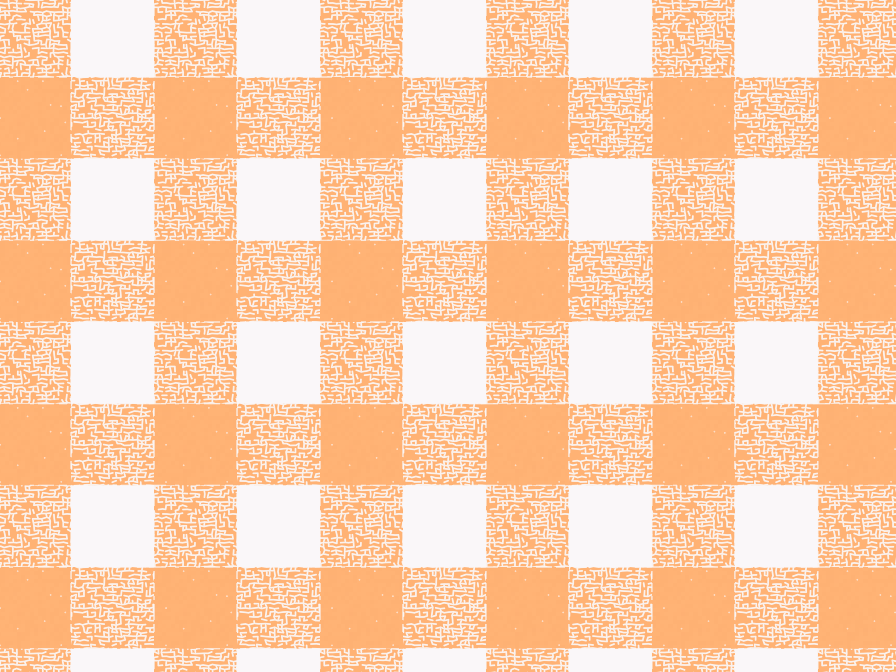
This pattern is drawn by a Shadertoy shader. Its source:

```glsl
// Orange and white gingham cloth with stippled half-tone checks and flecked solid checks.

// Lengths are in canvas heights.
const vec2  PERIOD       = vec2(0.24696, 0.24306); // one orange band plus one white band
const vec2  ORIGIN       = vec2(0.2292, 0.0347);   // lower left corner of a solid check
const float THREADS      = 40.0;   // weave cells per repeat
const float FLECK_CELLS  = 10.0;   // fleck cells per repeat
const float FLECK_CHANCE = 0.5;
const float FLECK_RADIUS = 0.0013;
const float FLECK_TINT   = 0.6;
const float ACROSS       = 0.62;   // chance of a horizontal stitch
const float UPWARD       = 0.38;   // chance of a vertical stitch
const float STITCH_HALF  = 0.21;   // half width of a stitch, in weave cells
const float STITCH_TINT  = 0.92;
const float JITTER       = 0.5;    // displacement of stitch ends, in weave cells
const float SEAM_HALF    = 0.0011; // half width of the dashes along check edges
const float SEAM_CHANCE  = 0.55;
const float MOTTLE       = 0.012;
const vec3  ORANGE       = vec3(1.0, 0.698, 0.455);
const vec3  WHITE        = vec3(0.98, 0.97, 0.975);

float hash(vec2 p) {
    vec3 q = fract(p.xyx * 0.1031);
    q += dot(q, q.yzx + 33.33);
    return fract((q.x + q.y) * q.z);
}

float segmentDistance(vec2 p, vec2 a, vec2 b) {
    vec2 pa = p - a, ba = b - a;
    return length(pa - ba * clamp(dot(pa, ba) / dot(ba, ba), 0.0, 1.0));
}

// Lattice corner, displaced identically in every repeat
vec2 stitchEnd(vec2 corner) {
    vec2 id = mod(corner, THREADS);
    return corner + JITTER * (vec2(hash(id + 3.7), hash(id + 71.3)) - 0.5);
}

// Distance to a broken maze of short stitches
float mazeDistance(vec2 g) {
    vec2 cell = floor(g);
    float d = 1.0;
    for (int j = -1; j <= 1; j++)
    for (int i = -1; i <= 1; i++) {
        vec2 corner = cell + vec2(i, j);
        vec2 id = mod(corner, THREADS);
        vec2 a = stitchEnd(corner);
        if (hash(id + 11.1) < ACROSS)
            d = min(d, segmentDistance(g, a, stitchEnd(corner + vec2(1, 0))));
        if (hash(id + 47.9) < UPWARD)
            d = min(d, segmentDistance(g, a, stitchEnd(corner + vec2(0, 1))));
    }
    return d;
}

// Small pale dots, at most one per cell
float flecks(vec2 uv, float pixel) {
    vec2 g = uv * FLECK_CELLS;
    vec2 id = mod(floor(g), FLECK_CELLS);
    vec2 center = 0.2 + 0.6 * vec2(hash(id + 5.3), hash(id + 29.1));
    float d = length((fract(g) - center) * PERIOD / FLECK_CELLS);
    float dotMask = 1.0 - smoothstep(FLECK_RADIUS - 0.5 * pixel, FLECK_RADIUS + 0.5 * pixel, d);
    return dotMask * step(hash(id + 83.7), FLECK_CHANCE);
}

// White dashes that fray the edges of the checks
float seams(vec2 edge, vec2 id, float pixel) {
    vec2 line = 1.0 - smoothstep(SEAM_HALF - 0.5 * pixel, SEAM_HALF + 0.5 * pixel, abs(edge));
    vec2 dash = step(vec2(hash(id.yy + vec2(2.0, 61.0)), hash(id.xx + vec2(37.0, 9.0))),
                     vec2(SEAM_CHANCE));
    return max(line.x * dash.x, line.y * dash.y);
}

void mainImage(out vec4 fragColor, in vec2 fragCoord) {
    float pixel = 1.0 / iResolution.y;
    vec2 uv = (fragCoord * pixel - ORIGIN) / PERIOD;

    // Signed distance into the orange columns (x) and rows (y)
    vec2 edge = (0.25 - abs(fract(uv + 0.25) - 0.5)) * PERIOD;
    vec2 band = smoothstep(-0.5 * pixel, 0.5 * pixel, edge);

    // Half-tone weave
    vec2 grid = uv * THREADS;
    vec2 thread = mod(floor(grid), THREADS);
    float blur = 0.6 * pixel * THREADS / PERIOD.y;
    float stitch = 1.0 - smoothstep(STITCH_HALF - blur, STITCH_HALF + blur, mazeDistance(grid));
    vec3 halfTone = mix(ORANGE, WHITE, STITCH_TINT * stitch);

    // Solid checks with slight mottling
    vec3 solid = ORANGE + MOTTLE * (hash(thread + 19.0) - 0.5);
    solid = mix(solid, WHITE, FLECK_TINT * flecks(uv, pixel));

    // Crossed bands
    vec3 color = mix(WHITE, halfTone, max(band.x, band.y));
    color = mix(color, solid, band.x * band.y);
    color = mix(color, WHITE, 0.7 * seams(edge, thread, pixel));
    fragColor = vec4(color, 1.0);
}
```
